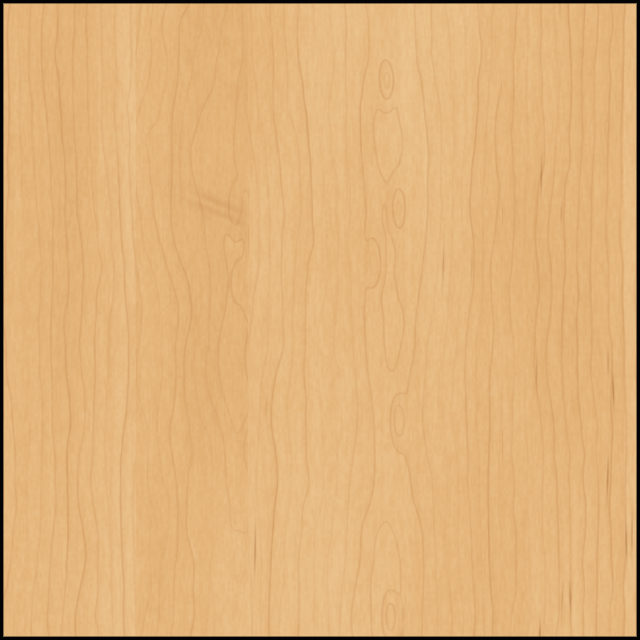
This texture is drawn by a WebGL 2 fragment shader. Its source:

```glsl
#version 300 es
precision highp float;
// Pale maple boards with fine growth lines, small knots and a thin black frame.
uniform vec2 u_resolution;
out vec4 fragColor;

float hash(vec2 p) {
  return fract(sin(dot(p, vec2(127.1, 311.7))) * 43758.5453);
}

float noise(vec2 p) {
  vec2 cell = floor(p), f = fract(p);
  f = f * f * (3.0 - 2.0 * f);
  float low = mix(hash(cell), hash(cell + vec2(1, 0)), f.x);
  float high = mix(hash(cell + vec2(0, 1)), hash(cell + vec2(1, 1)), f.x);
  return mix(low, high, f.y);
}

float fbm(vec2 p) {
  float sum = 0.0, gain = 0.5;
  for (int i = 0; i < 4; i++) {
    sum += gain * noise(p);
    p = p * 2.03 + 17.3;
    gain *= 0.5;
  }
  return sum / 0.9375;
}

// Soft elliptical spot, one at its centre.
float spot(vec2 offset, vec2 radius) {
  vec2 q = offset / radius;
  return exp(-dot(q, q));
}

// Growth ring number; contours bend around the pith and its knots.
float rings(vec2 p, float pith, float warp, float knots) {
  float ring = 46.0 * length(vec2(p.x - pith, 0.025));
  ring += warp * (noise(p * vec2(9.0, 3.2) + pith * 31.0) - 0.5);
  ring += warp * 0.45 * (noise(p * vec2(26.0, 9.0) + pith * 57.0) - 0.5);
  ring += 0.22 * (noise(p * vec2(70.0, 24.0)) - 0.5);
  for (int i = 0; i < 5; i++) {
    vec2 seed = vec2(float(i), pith * 10.0);
    vec2 centre = vec2(pith + 0.07 * (hash(seed) - 0.5),
                       (float(i) + hash(seed + 4.7)) / 5.0);
    ring += knots * spot(p - centre, vec2(0.011, 0.034));
  }
  return ring;
}

// Thin line on each ring boundary with a soft shade on one side.
float growthLines(vec2 p, float pith, float warp, float knots) {
  const float e = 0.001;
  float ring = rings(p, pith, warp, knots);
  vec2 slope = vec2(rings(p + vec2(e, 0), pith, warp, knots),
                    rings(p + vec2(0, e), pith, warp, knots)) - ring;
  float steepness = max(length(slope) / e, 14.0);
  float phase = fract(ring);
  float reach = min(phase, 1.0 - phase) / steepness;
  float id = floor(ring + 0.5);
  float strength = mix(0.25, 1.0, hash(vec2(id, pith)));
  strength *= mix(0.35, 1.0, noise(vec2(id * 7.3, p.y * 6.0)));
  float shade = exp(-phase / steepness / 0.006) * smoothstep(0.0, 0.12, phase);
  return strength * (exp(-pow(reach / 0.0016, 2.0)) + 0.35 * shade);
}

// Short dark pores, denser toward the right.
float flecks(vec2 p) {
  float sum = 0.0;
  for (int i = 0; i < 16; i++) {
    float k = float(i), h = hash(vec2(k, 2.3));
    vec2 centre = vec2(mix(0.99, 0.3, h * h), hash(vec2(k, 8.1)));
    float span = mix(0.008, 0.035, hash(vec2(k, 5.9)));
    vec2 d = p - centre;
    d.x -= 0.08 * d.y * (hash(vec2(k, 1.7)) - 0.5);
    sum += spot(d, vec2(0.0015, span)) * mix(0.3, 1.0, hash(vec2(k, 3.1)));
  }
  return min(sum, 1.0);
}

void main() {
  vec2 p = gl_FragCoord.xy / u_resolution;
  float pixel = 1.0 / min(u_resolution.x, u_resolution.y);

  // Boards: pith position, waviness and knot strength.
  vec3 board = vec3(-0.25, 1.5, 0.0);
  if (p.x > 0.212) board = vec3(0.372, 2.8, 1.8);
  if (p.x > 0.387) board = vec3(0.61, 1.7, 2.2);
  if (p.x > 0.785) board = vec3(1.3, 1.0, 0.0);
  float lines = growthLines(p, board.x, board.y, board.z);

  // Broad tone, board tints and fine fibre.
  float tone = 0.5 + 0.9 * (fbm(p * vec2(9.0, 2.0) + 3.0) - 0.5);
  tone += 0.5 * (fbm(p * vec2(75.0, 2.5)) - 0.5);
  tone += 0.45 * (noise(p * vec2(330.0, 60.0)) - 0.5);
  tone += 0.35 * (noise(p * vec2(260.0, 190.0)) - 0.5);
  tone += 0.3 * smoothstep(0.14, 0.2, p.x);
  tone -= 0.45 * smoothstep(0.212 - pixel, 0.212 + pixel, p.x);
  tone += 0.3 * smoothstep(0.387 - pixel, 0.387 + pixel, p.x);
  tone -= 0.25 * smoothstep(0.76, 0.8, p.x);
  tone += 0.4 * smoothstep(0.975 - pixel, 0.975 + pixel, p.x);
  tone += 0.25 * (0.5 - p.y) * (1.0 - p.x);
  vec3 wood = mix(vec3(0.885, 0.692, 0.46), vec3(0.918, 0.755, 0.54), clamp(tone, -0.2, 1.2));

  // Slanted curl figure beside the second seam.
  vec2 curl = p - vec2(0.33, 0.68);
  curl.y += 0.4 * curl.x;
  float inBoard = smoothstep(0.212, 0.24, p.x) * (1.0 - smoothstep(0.387 - pixel, 0.387 + pixel, p.x));
  float figure = inBoard * spot(curl, vec2(0.07, 0.022)) * noise(vec2(p.x * 30.0, curl.y * 110.0));
  wood = mix(wood, vec3(0.77, 0.53, 0.31), min(0.45 * lines + 0.4 * figure, 0.7));
  wood = mix(wood, vec3(0.66, 0.42, 0.23), 0.55 * flecks(p));

  // Black frame.
  vec2 inset = min(p, 1.0 - p);
  float inside = smoothstep(-pixel, pixel, min(inset.x, inset.y) - 0.0053);
  fragColor = vec4(mix(vec3(0.01), wood, inside), 1.0);
}
```
